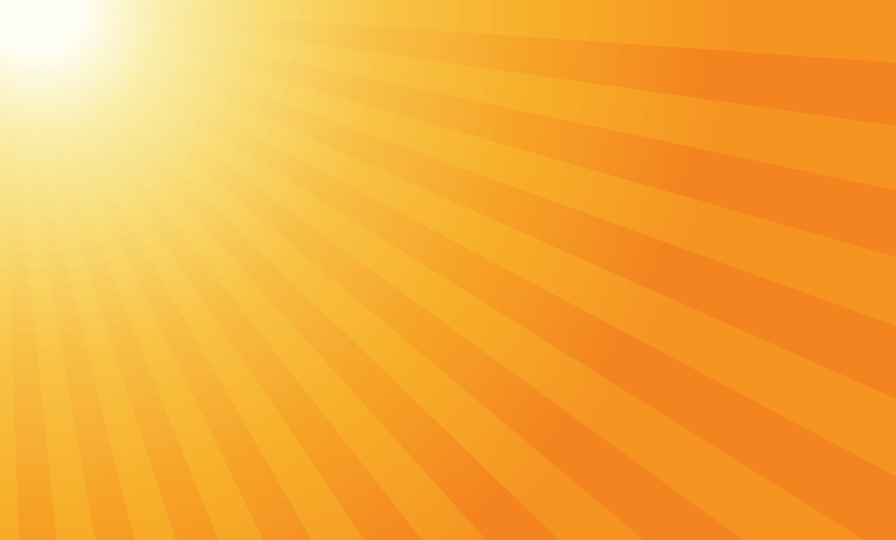
This background is drawn by a WebGL 1 fragment shader. Its source:

```glsl
precision highp float;

uniform vec2 u_resolution;

const float RAYS_PER_RADIAN = 45.0; // each ray spans four degrees
const float BAND_WIDTH = 0.03;

// Blend to the next gradient stop between two radii
vec3 blendStop(vec3 color, vec3 next, float start, float end, float radius) {
    return mix(color, next, clamp((radius - start) / (end - start), 0.0, 1.0));
}

// Sun gradient, from the white core to deep orange
vec3 sunGradient(float radius) {
    vec3 color = vec3(1.0, 1.0, 0.97);
    color = blendStop(color, vec3(0.990, 0.970, 0.850), 0.07, 0.13, radius);
    color = blendStop(color, vec3(0.980, 0.930, 0.660), 0.13, 0.23, radius);
    color = blendStop(color, vec3(0.975, 0.855, 0.450), 0.23, 0.42, radius);
    color = blendStop(color, vec3(0.970, 0.745, 0.265), 0.42, 0.64, radius);
    color = blendStop(color, vec3(0.965, 0.640, 0.150), 0.64, 0.92, radius);
    return blendStop(color, vec3(0.957, 0.518, 0.122), 0.92, 1.24, radius);
}

// Coverage of the light rays fanning out from the origin
float rayMask(vec2 p, float pixel) {
    float angle = atan(p.y, max(p.x, 0.0001));
    float edgeDistance = sin(angle * RAYS_PER_RADIAN) * length(p) / RAYS_PER_RADIAN;
    return clamp(0.5 + edgeDistance / pixel, 0.0, 1.0);
}

// Faint concentric steps in the outer glow, with softened borders
float bandRadius(float radius, float pixel) {
    float steps = radius / BAND_WIDTH;
    float border = smoothstep(0.0, pixel / BAND_WIDTH, fract(steps));
    float stepped = (floor(steps) - 0.5 + border) * BAND_WIDTH;
    return mix(radius, stepped, 0.6 * smoothstep(0.2, 0.5, radius));
}

// Warm tint that strengthens away from the sun
vec3 tintRay(vec3 color, float radius) {
    float strength = 0.14 * smoothstep(0.1, 1.2, radius);
    return mix(color, vec3(1.0, 0.95, 0.2), strength);
}

void main() {
    // Height units, measured right and down from the top left corner
    float pixel = 1.0 / u_resolution.y;
    vec2 p = vec2(gl_FragCoord.x, u_resolution.y - gl_FragCoord.y) * pixel;

    // The glow sits slightly inside the corner where the rays meet
    vec2 glowCenter = vec2(0.07, 0.017);
    float radius = bandRadius(length(p - glowCenter), pixel);

    vec3 darkRay = sunGradient(radius);
    vec3 lightRay = tintRay(sunGradient(radius * 0.965), radius);
    gl_FragColor = vec4(mix(darkRay, lightRay, rayMask(p, pixel)), 1.0);
}
```
